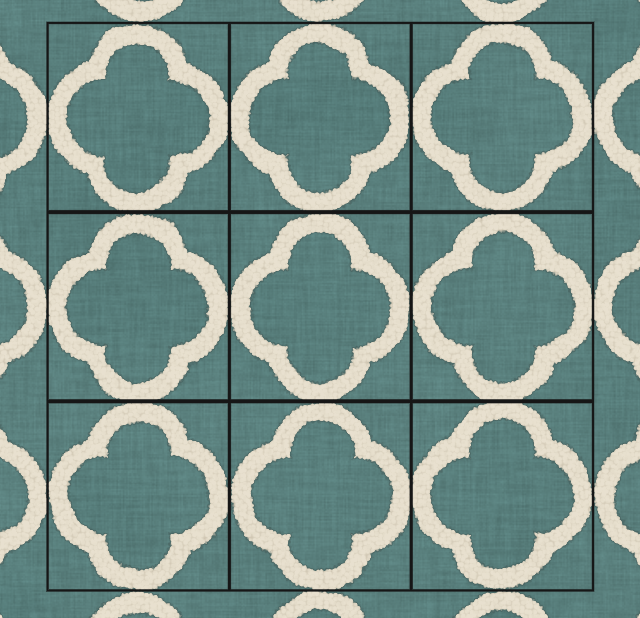
Write a WebGL 2 fragment shader that draws this pattern.

```glsl
#version 300 es
precision highp float;
uniform vec2 u_resolution;
out vec4 outColor;

const vec3 TEAL_LIGHT = vec3(0.37, 0.53, 0.52);
const vec3 TEAL_DARK = vec3(0.32, 0.46, 0.45);
const vec3 SHADOW = vec3(0.23, 0.30, 0.29);
const vec3 CREAM = vec3(0.91, 0.88, 0.81);
const vec3 CREAM_DARK = vec3(0.77, 0.73, 0.65);
const vec3 INK = vec3(0.085);

// Lengths are fractions of the canvas height.
const vec2 CELL = vec2(0.2942, 0.3061);
const vec2 GRID_ORIGIN = vec2(0.0770, 0.0446);
const float GRID_COUNT = 3.0;
const float BAND_WIDTH = 0.0312;

float hash(vec2 p) {
  vec3 q = fract(vec3(p.xyx) * 0.1031);
  q += dot(q, q.yzx + 33.33);
  return fract((q.x + q.y) * q.z);
}

vec2 hash2(vec2 p) {
  return vec2(hash(p), hash(p + 71.7));
}

float noise(vec2 p) {
  vec2 i = floor(p), f = fract(p);
  f = f * f * (3.0 - 2.0 * f);
  return mix(mix(hash(i), hash(i + vec2(1, 0)), f.x),
             mix(hash(i + vec2(0, 1)), hash(i + vec2(1, 1)), f.x), f.y);
}

// Distance to the nearest scattered yarn loop.
float loopPile(vec2 p) {
  vec2 i = floor(p), f = fract(p);
  float nearest = 2.0;
  for (int y = -1; y <= 1; y++) {
    for (int x = -1; x <= 1; x++) {
      vec2 n = vec2(x, y);
      nearest = min(nearest, length(n + 0.15 + 0.7 * hash2(i + n) - f));
    }
  }
  return nearest;
}

// Four overlapping lobes: wide ones at the sides, tall ones above and below.
float quatrefoil(vec2 p) {
  p = abs(p);
  float side = length(p - vec2(0.0514, 0.0)) - 0.0635;
  float upright = length(p - vec2(0.0, 0.0689)) - 0.0527;
  return min(side, upright);
}

float fill(float d, float aa) {
  return 1.0 - smoothstep(-aa, aa, d);
}

// Woven cloth from long thin streaks in both directions.
vec3 linen(vec2 p) {
  float warp = noise(p * vec2(390.0, 32.0));
  float weft = noise(p * vec2(32.0, 390.0) + 57.0);
  float slub = noise(p * vec2(150.0, 14.0)) + noise(p * vec2(14.0, 150.0) + 19.0);
  float grain = noise(p * 360.0);
  float tone = 0.5 + 0.55 * (warp + weft - 1.0) + 0.3 * (slub - 1.0) + 0.4 * (grain - 0.5);
  return mix(TEAL_DARK, TEAL_LIGHT, tone) + 0.025 * (noise(p * 6.0) - 0.5);
}

vec3 yarn(vec2 p, float pile, float d) {
  float gap = smoothstep(0.35, 0.95, pile);
  float edge = smoothstep(-0.005, 0.001, d);
  float tone = 0.5 * gap + 0.3 * edge + 0.25 * (noise(p * 240.0) - 0.4);
  return mix(CREAM, CREAM_DARK, clamp(tone, 0.0, 1.0));
}

// Ruled lines in one axis, thinner on the outer frame.
float ruleDistance(float g, float size, float innerHalf, float outerHalf) {
  float k = clamp(floor(g + 0.5), 0.0, GRID_COUNT);
  bool inner = k > 0.5 && k < GRID_COUNT - 0.5;
  return abs(g - k) * size - (inner ? innerHalf : outerHalf);
}

float gridDistance(vec2 g, vec2 size, float outerHalf) {
  float vertical = ruleDistance(g.x, size.x, 0.0026, outerHalf);
  float horizontal = ruleDistance(g.y, size.y, 0.0033, outerHalf);
  vec2 frame = (abs(g - 0.5 * GRID_COUNT) - 0.5 * GRID_COUNT) * size - outerHalf;
  return max(min(vertical, horizontal), max(frame.x, frame.y));
}

void main() {
  vec2 p = gl_FragCoord.xy / u_resolution.y;
  float aa = 0.8 / u_resolution.y;
  vec2 g = (p - GRID_ORIGIN) / CELL;

  // Hand-made drift of each ring and its outline
  vec2 drift = (hash2(floor(g) + 13.0) - 0.5) * 0.004;
  vec2 warp = vec2(noise(p * 28.0), noise(p * 28.0 + 43.0)) - 0.5;
  vec2 local = (fract(g) - 0.5) * CELL + drift + warp * 0.006;

  // Tufted ring
  float pile = loopPile(p * 145.0);
  float lobes = quatrefoil(local);
  float ring = max(-lobes, lobes - BAND_WIDTH);
  ring += (pile - 0.42) * 0.005 + (noise(p * 75.0) - 0.5) * 0.003;

  vec3 color = linen(p);
  color = mix(color, SHADOW, 0.5 * (1.0 - smoothstep(0.0, 0.0045, ring)));
  color = mix(color, yarn(p, pile, ring), fill(ring, aa));

  // Ruled grid on top
  color = mix(color, INK, fill(gridDistance(g, CELL, 0.0019), aa));
  outColor = vec4(color, 1.0);
}
```
